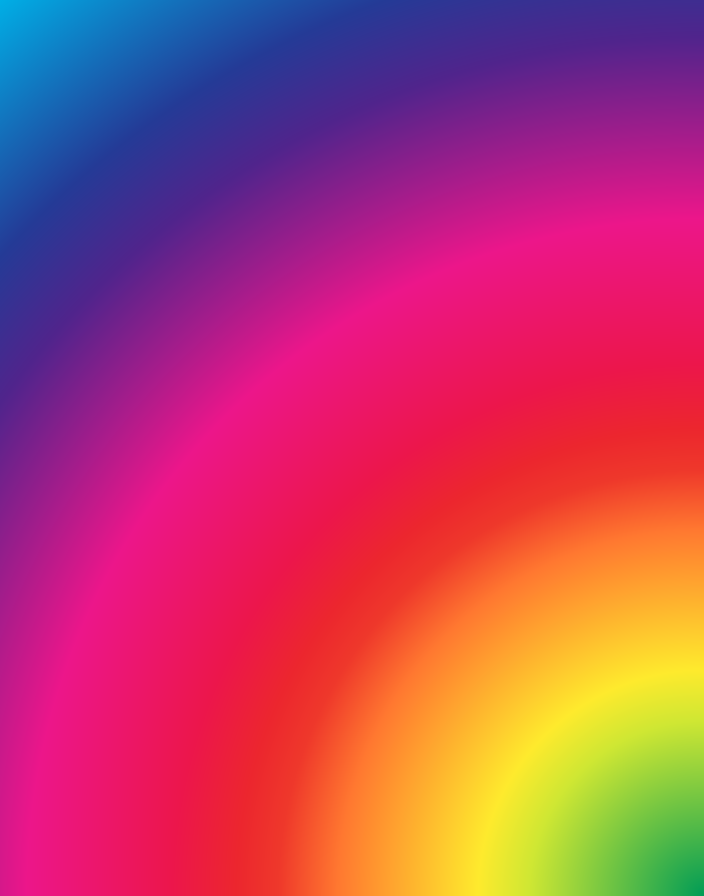
A WebGL 2 fragment shader for this background:

```glsl
#version 300 es
precision highp float;
// Draws a soft radial rainbow that spreads from the lower right corner.

#define CENTER_FROM_RIGHT vec2(0.0, 0.0)
#define RADIUS_SCALE 1.0
#define STOP_COUNT 11

uniform vec2 u_resolution;
out vec4 fragColor;

// Colour stops: rgb, then radius in canvas heights
const vec4 STOPS[STOP_COUNT] = vec4[](
  vec4(0.000, 0.610, 0.335, 0.000),  // green
  vec4(0.810, 0.905, 0.200, 0.195),  // lime
  vec4(0.995, 0.918, 0.176, 0.252),  // yellow
  vec4(1.000, 0.470, 0.188, 0.409),  // orange
  vec4(0.935, 0.220, 0.168, 0.475),  // vermilion
  vec4(0.925, 0.150, 0.180, 0.522),  // red
  vec4(0.925, 0.086, 0.295, 0.594),  // crimson
  vec4(0.925, 0.086, 0.540, 0.756),  // pink
  vec4(0.315, 0.141, 0.548, 0.958),  // purple
  vec4(0.141, 0.230, 0.590, 1.062),  // indigo
  vec4(0.000, 0.685, 0.900, 1.272)   // cyan
);

// Blends from each stop to the next as the radius grows
vec3 rainbow(float radius) {
  vec3 color = STOPS[0].rgb;
  for (int i = 1; i < STOP_COUNT; i++) {
    float blend = (radius - STOPS[i - 1].w) / (STOPS[i].w - STOPS[i - 1].w);
    color = mix(color, STOPS[i].rgb, clamp(blend, 0.0, 1.0));
  }
  return color;
}

void main() {
  // Position in canvas heights, measured from the lower right corner
  vec2 fromCorner = (gl_FragCoord.xy - vec2(u_resolution.x, 0.0)) / u_resolution.y;
  float radius = length(fromCorner - CENTER_FROM_RIGHT) / RADIUS_SCALE;
  fragColor = vec4(rainbow(radius), 1.0);
}
```
